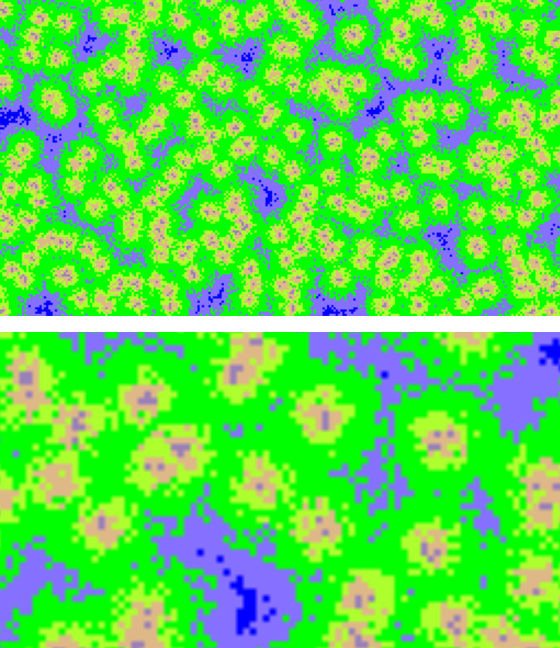
Top, the full canvas; bottom, a detail of the centre.
Write a Shadertoy shader that draws this pattern.

```glsl
// Mosaic of grainy speckled colonies scattered over green, violet and blue.
// Cellular noise over randomly filled grid squares gives the nearest seed
// distance; each mosaic tile jitters it and picks a flat colour band.

const float TILES_HIGH = 144.0;    // mosaic tiles per canvas height
const float TILE_SOFTNESS = 0.65;  // blend width between tiles, in tiles
const float GRID_SIZE = 0.12;      // seed grid square, in canvas heights
const int   SEED_SLOTS = 7;        // possible seeds per grid square
const float SEED_CHANCE = 0.267;   // chance that a slot holds a seed

// Outer radius of each band, in canvas heights
const float HEART_RADIUS = 0.003;
const float CORE_RADIUS  = 0.0165;
const float RIM_RADIUS   = 0.029;
const float HALO_RADIUS  = 0.062;
const float HAZE_RADIUS  = 0.099;

// Grain of the band edges: constant part and part growing with distance
const float GRAIN_BASE = 0.012;
const float GRAIN_GROWTH = 0.14;

const vec3 HEART_MAUVE = vec3(0.60, 0.50, 0.72);
const vec3 CORE_TAN    = vec3(0.87, 0.72, 0.53);
const vec3 RIM_LIME    = vec3(0.68, 1.00, 0.18);
const vec3 HALO_GREEN  = vec3(0.00, 1.00, 0.00);
const vec3 HAZE_VIOLET = vec3(0.52, 0.44, 1.00);
const vec3 VOID_BLUE   = vec3(0.00, 0.00, 1.00);

vec3 hash3(vec3 p) {
    p = fract(p * vec3(0.1031, 0.1030, 0.0973));
    p += dot(p, p.yxz + 33.33);
    return fract((p.xxy + p.yxx) * p.zyx);
}

// Distance to the nearest seed, limited to one grid square
float seedDistance(vec2 pos) {
    vec2 gridPos = pos / GRID_SIZE;
    vec2 square = floor(gridPos);
    float nearest = 1.0;
    for (int y = -1; y <= 1; y++)
    for (int x = -1; x <= 1; x++) {
        vec2 neighbour = square + vec2(x, y);
        for (int slot = 0; slot < SEED_SLOTS; slot++) {
            vec3 rnd = hash3(vec3(neighbour + 17.0, float(slot) * 7.0 + 5.0));
            if (rnd.z < SEED_CHANCE) {
                vec2 offset = neighbour + rnd.xy - gridPos;
                nearest = min(nearest, dot(offset, offset));
            }
        }
    }
    return sqrt(nearest) * GRID_SIZE;
}

// Flat colour of one mosaic tile
vec3 tileColor(vec2 tile) {
    float dist = seedDistance((tile + 0.5) / TILES_HIGH);
    vec3 rnd = hash3(vec3(tile + 61.0, 91.0));
    dist += (rnd.x + rnd.y - 1.0) * (GRAIN_BASE + GRAIN_GROWTH * dist);
    if (dist < HEART_RADIUS) return HEART_MAUVE;
    if (dist < CORE_RADIUS)  return CORE_TAN;
    if (dist < RIM_RADIUS)   return RIM_LIME;
    if (dist < HALO_RADIUS)  return HALO_GREEN;
    if (dist < HAZE_RADIUS)  return HAZE_VIOLET;
    return VOID_BLUE;
}

void mainImage(out vec4 fragColor, in vec2 fragCoord) {
    float tilesPerPixel = TILES_HIGH / iResolution.y;
    vec2 pos = fragCoord * tilesPerPixel - 0.5;
    vec2 tile = floor(pos);

    // Blend the four closest tiles across a narrow smoothed edge
    float edge = max(TILE_SOFTNESS, tilesPerPixel);
    vec2 blend = clamp((pos - tile - 0.5) / edge + 0.5, 0.0, 1.0);
    vec3 lower = mix(tileColor(tile), tileColor(tile + vec2(1, 0)), blend.x);
    vec3 upper = mix(tileColor(tile + vec2(0, 1)), tileColor(tile + vec2(1, 1)), blend.x);
    fragColor = vec4(mix(lower, upper, blend.y), 1.0);
}
```
